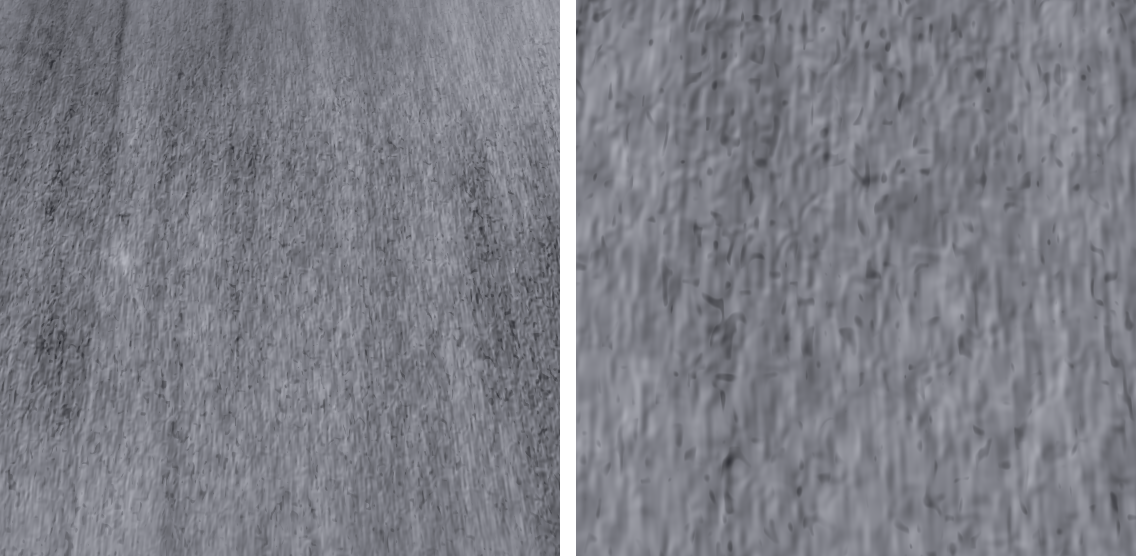
Left: the whole. Right: its middle third, enlarged.
Reproduce this texture procedurally as a WebGL 1 fragment shader.

```glsl
precision highp float;
// Weathered blue-grey timber seen at a slant: fibres fan out towards the viewer.
// Stretched value noise makes bands, fibres and lit relief; soft blobs place the
// rough and worn areas, and the focus fades towards the far and near edges.

uniform vec2 u_resolution;

#define BASE_TONE 0.508
#define FAR_WIDTH 0.68
#define FIBRE_DENSITY vec2(225.0, 44.0)
#define RELIEF_DENSITY vec2(185.0, 105.0)
#define PIT_DENSITY vec2(190.0, 95.0)
#define FIBRE_CONTRAST 0.17
#define RELIEF_CONTRAST 0.17
#define PIT_DEPTH 0.12
#define BAND_CONTRAST 0.13
#define COOL_TINT vec3(-0.009, -0.004, 0.028)

float hash(vec2 p) {
  vec3 q = fract(vec3(p.xyx) * 0.1031);
  q += dot(q, q.yzx + 33.33);
  return fract((q.x + q.y) * q.z);
}

// Value noise centred on zero.
float noise(vec2 p) {
  vec2 cell = floor(p), f = fract(p);
  f = f * f * (3.0 - 2.0 * f);
  float low = mix(hash(cell), hash(cell + vec2(1.0, 0.0)), f.x);
  float high = mix(hash(cell + vec2(0.0, 1.0)), hash(cell + 1.0), f.x);
  return mix(low, high, f.y) - 0.5;
}

float fbm(vec2 p) {
  float sum = 0.0, weight = 0.6;
  for (int i = 0; i < 4; i++) {
    sum += weight * noise(p);
    p = p * 2.03 + 17.3;
    weight *= 0.5;
  }
  return sum;
}

float blob(vec2 p, vec2 centre, vec2 radius) {
  vec2 d = (p - centre) / radius;
  return exp(-dot(d, d));
}

// Bumpy surface height; a small warp keeps the bumps off the noise lattice.
float surfaceHeight(vec2 grain) {
  vec2 p = grain * RELIEF_DENSITY;
  p += 1.4 * vec2(noise(p.yx * 0.37), noise(p * 0.41 + 8.0));
  return noise(p) + 0.8 * noise(p * vec2(0.5, 0.42) + 41.0);
}

// Curved growth rings around a knot, fading away from its centre.
float rings(vec2 p, vec2 centre, vec2 radius, float count) {
  vec2 d = (p - centre) / radius;
  float r = length(d) + 0.12 * fbm(p * 9.0);
  return sin(r * count) * exp(-dot(d, d) * 0.8);
}

void main() {
  vec2 uv = gl_FragCoord.xy / u_resolution;
  vec2 p = gl_FragCoord.xy / u_resolution.y;

  // Grain coordinates: x runs across the fanned fibres, y along them.
  float spread = mix(1.0, FAR_WIDTH, uv.y);
  float sway = 0.012 * noise(vec2(uv.x * 3.0, uv.y * 4.0));
  vec2 grain = vec2((uv.x - 0.5) / spread + sway, p.y / spread);
  float focus = smoothstep(1.12, 0.68, uv.y) * smoothstep(-0.3, 0.3, uv.y);

  // Rough, dark areas and smooth, worn ones.
  float leftSeam = grain.x + 0.368 + 0.035 * uv.y * uv.y;
  float rightSeam = grain.x - 0.44 + 0.05 * uv.y * uv.y;
  float leftPlank = smoothstep(0.02, -0.03, leftSeam);
  float rightPlank = smoothstep(-0.01, 0.05, rightSeam) * smoothstep(0.72, 0.5, uv.y);
  float rough = 0.55 * leftPlank * smoothstep(0.05, 0.4, uv.y) + 0.75 * rightPlank;
  rough += 0.6 * blob(uv, vec2(0.34, 0.92), vec2(0.10, 0.18));
  rough += 0.5 * blob(uv, vec2(0.46, 0.66), vec2(0.13, 0.17));
  rough += 0.35 * blob(uv, vec2(0.72, 0.25), vec2(0.10, 0.22));
  float worn = blob(uv, vec2(0.95, 0.92), vec2(0.22, 0.20));
  worn += 0.6 * blob(uv, vec2(0.28, 0.75), vec2(0.06, 0.05));
  worn += 0.7 * blob(uv, vec2(0.20, 0.06), vec2(0.15, 0.12));
  worn += 0.5 * blob(uv, vec2(0.02, 0.10), vec2(0.08, 0.15));
  rough *= 1.0 + 1.2 * fbm(uv * 8.0);

  // Broad tone and long bands along the grain.
  float tone = BASE_TONE - 0.075 * rough + 0.075 * worn;
  tone += 0.07 * fbm(uv * vec2(6.0, 4.0) + 5.0);
  tone += BAND_CONTRAST * fbm(vec2(grain.x * 20.0, grain.y * 1.4) + 9.0);
  float streak = noise(vec2(grain.x * 34.0, grain.y * 2.2) + 60.0);
  float streakMask = smoothstep(0.15, 0.4, streak);
  tone -= 0.04 * streakMask;
  tone += 0.022 * rings(uv, vec2(0.03, 0.85), vec2(0.15, 0.13), 22.0);
  tone += 0.022 * rings(uv, vec2(1.02, 0.22), vec2(0.12, 0.15), 24.0);

  // Fine fibres, with a softer layer that survives out of focus.
  float fibre = noise(grain * FIBRE_DENSITY);
  float coarseFibre = noise(grain * FIBRE_DENSITY * vec2(0.45, 0.4) + 23.0);
  tone += FIBRE_CONTRAST * fibre * mix(0.3, 1.0, focus) * (1.0 - 0.3 * rough);
  tone += 0.05 * coarseFibre;

  // Relief lit from the upper left, strongest on the rough areas.
  float slope = surfaceHeight(grain) - surfaceHeight(grain + vec2(-0.0022, 0.0036));
  float relief = 0.5 + 0.6 * rough + 0.25 * streakMask;
  tone += RELIEF_CONTRAST * slope * relief * mix(0.25, 1.0, focus);

  // Small soft pits gather in the streaks and rough patches.
  vec2 pitPoint = grain * PIT_DENSITY;
  pitPoint += 1.5 * vec2(noise(pitPoint * 0.45 + 3.0), noise(pitPoint * 0.4 + 90.0));
  float pitNoise = noise(pitPoint + 77.0) + 0.3 * noise(grain * vec2(60.0, 22.0));
  float pitLevel = 0.24 - 0.10 * rough - 0.12 * streakMask;
  float pits = smoothstep(pitLevel, pitLevel + 0.32, pitNoise);
  tone -= PIT_DEPTH * pits * mix(0.3, 1.0, focus);

  // Pale seam edges and a brushed highlight beside the left seam.
  float seamBreaks = 0.6 + fbm(vec2(uv.y * 14.0, 3.0));
  tone += 0.09 * seamBreaks * exp(-pow(abs(leftSeam) / 0.004, 2.0)) * smoothstep(0.85, 0.55, uv.y);
  tone -= 0.07 * exp(-pow(abs(leftSeam + 0.008) / 0.006, 2.0)) * smoothstep(0.3, 0.8, uv.y);
  tone += 0.04 * seamBreaks * exp(-pow(abs(rightSeam) / 0.005, 2.0)) * smoothstep(0.7, 0.4, uv.y);
  float brushed = noise(vec2(uv.x + 0.6 * uv.y, uv.y * 0.3) * 110.0) + 0.5;
  tone += 0.22 * brushed * blob(uv, vec2(0.225, 0.525), vec2(0.025, 0.03));
  tone -= 0.15 * blob(uv, vec2(0.22, 0.612), vec2(0.014, 0.003));

  // Shadows turn neutral, lit wood stays cool.
  float coolness = mix(0.75, 1.05, smoothstep(0.34, 0.52, tone));
  gl_FragColor = vec4(clamp(vec3(tone) + COOL_TINT * coolness, 0.0, 1.0), 1.0);
}
```
